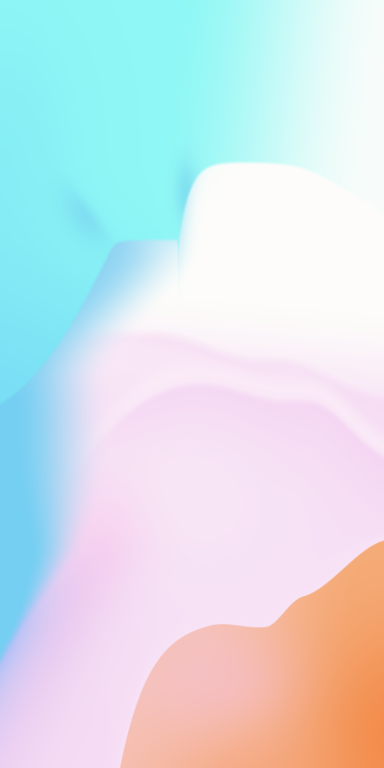
This background is drawn by a Shadertoy shader. Its source:

```glsl
// Smooth hinge: zero for negative d, a straight line for positive d
float hinge(float d, float softness) {
    return 0.5 * (d + sqrt(d * d + softness * softness));
}

// Soft round spot of light
float glow(vec2 p, vec2 center, vec2 radius) {
    vec2 d = (p - center) / radius;
    return exp(-dot(d, d));
}

// Heights of the wavy sheet edges, in canvas widths
float upperEdge(float x) {
    float slope = 0.953 + 0.6 * x + 2.9 * x * x;
    float shelf = slope - hinge(slope - 1.38, 0.035);
    float lobe = 1.585 - 0.2 * exp((0.464 - x) / 0.03) - 0.64 * hinge(x - 0.79, 0.063);
    return max(shelf, lobe);
}

float highFold(float x) {
    return 1.135 - 0.07 * smoothstep(0.4, 0.68, x) - 0.1 * smoothstep(0.72, 1.02, x)
         - pow(max(0.3 - x, 0.0), 2.0);
}

float lowFold(float x) {
    return 1.003 - 0.045 * smoothstep(0.52, 0.75, x) - 0.15 * smoothstep(0.8, 1.03, x)
         - 2.2 * pow(max(0.52 - x, 0.0), 2.0);
}

float orangeEdge(float x) {
    return 0.39 * (1.0 - exp((0.3125 - x) / 0.078)) - 0.02 * smoothstep(0.55, 0.68, x)
         + 0.075 * smoothstep(0.69, 0.79, x) + 0.15 * smoothstep(0.77, 1.02, x);
}

// Approximate distance below an edge, corrected for its slope
float below(float height, float nextHeight, float y) {
    float slope = (nextHeight - height) / 0.002;
    return (height - y) / sqrt(1.0 + slope * slope);
}

vec3 skyColor(vec2 p) {
    vec3 sky = mix(vec3(0.47, 0.87, 0.96), vec3(0.56, 0.97, 0.96),
                   smoothstep(0.9, 1.75, p.y + 0.5 * p.x));
    sky = mix(sky, vec3(0.5, 0.91, 0.96), 0.6 * glow(p, vec2(0.0, 1.6), vec2(0.2, 0.35)));

    // Pale light from the right
    float light = smoothstep(0.42, 1.0, p.x + 0.12 * (1.75 - p.y));
    sky = mix(sky, vec3(0.97, 0.99, 0.98), light);

    // Slanted crease and the shade beside the white lobe
    vec2 d = p - vec2(0.225, 1.44);
    vec2 along = vec2(0.6 * d.x - 0.8 * d.y, 0.8 * d.x + 0.6 * d.y);
    float crease = glow(along, vec2(0.0), vec2(0.085, along.y > 0.0 ? 0.022 : 0.05));
    sky = mix(sky, vec3(0.45, 0.79, 0.93), 0.45 * crease);
    return mix(sky, vec3(0.42, 0.79, 0.92), 0.5 * glow(p, vec2(0.485, 1.5), vec2(0.03, 0.08)));
}

vec3 sheetColor(vec2 p) {
    vec3 sheet = mix(vec3(0.965, 0.88, 0.96), vec3(0.992, 0.99, 0.98),
                     smoothstep(0.92, 1.3, p.y + 0.08 * p.x));

    // Two translucent pink folds
    float high = highFold(p.x) - p.y;
    float low = lowFold(p.x) - p.y;
    float fade = smoothstep(0.12, 0.42, p.x);
    sheet = mix(sheet, vec3(0.96, 0.84, 0.95),
                0.75 * fade * smoothstep(-0.015, 0.025, high) * exp(-max(high, 0.0) / 0.09));
    sheet = mix(sheet, vec3(0.985, 0.93, 0.97),
                0.7 * fade * glow(vec2(low), vec2(-0.025), vec2(0.045)));
    sheet = mix(sheet, vec3(0.955, 0.82, 0.95),
                0.8 * fade * smoothstep(-0.008, 0.018, low) * exp(-max(low, 0.0) / 0.14));
    sheet = mix(sheet, vec3(0.97, 0.91, 0.96), 0.7 * glow(p, vec2(0.48, 0.72), vec2(0.28, 0.22)));

    // Rosy ridge along the blue side
    float shore = 0.16 + 0.25 * smoothstep(1.0, 1.38, p.y) - 0.55 * hinge(0.57 - p.y, 0.05);
    float lower = 1.0 - smoothstep(0.5, 0.85, p.y);
    float ridge = exp(-pow((p.x - shore - 0.1) / 0.13, 2.0));
    sheet = mix(sheet, vec3(0.97, 0.79, 0.93), 0.8 * lower * ridge);
    sheet = mix(sheet, vec3(0.96, 0.84, 0.95), 0.5 * (1.0 - smoothstep(0.0, 0.5, p.y)));

    // Lavender rim, then blue that sharpens towards the bottom
    float rim = exp(-max(p.x - shore, 0.0) / 0.08) * (1.0 - smoothstep(0.3, 0.65, p.y));
    sheet = mix(sheet, vec3(0.62, 0.73, 0.97), 0.85 * rim);
    float width = mix(0.015, 0.13, smoothstep(0.3, 0.85, p.y));
    float blue = 1.0 - smoothstep(shore - width, shore + width, p.x);
    vec3 blueTone = mix(vec3(0.45, 0.81, 0.95), vec3(0.56, 0.83, 0.95), smoothstep(0.9, 1.3, p.y));
    return mix(sheet, blueTone, blue);
}

vec3 orangeColor(vec2 p) {
    vec3 tone = mix(vec3(0.96, 0.76, 0.72), vec3(0.96, 0.68, 0.48),
                    smoothstep(0.5, 0.95, p.x));
    tone = mix(tone, vec3(0.96, 0.75, 0.79), 0.7 * glow(p, vec2(0.58, 0.22), vec2(0.2, 0.13)));
    tone = mix(tone, vec3(0.96, 0.65, 0.48), 0.75 * glow(p, vec2(0.65, -0.03), vec2(0.26, 0.14)));
    return mix(tone, vec3(0.95, 0.53, 0.27), 0.9 * glow(p, vec2(1.05, 0.08), vec2(0.24, 0.3)));
}

void mainImage(out vec4 fragColor, in vec2 fragCoord) {
    vec2 p = fragCoord / iResolution.xy * vec2(1.0, 2.0);
    float pixel = 1.0 / iResolution.x;

    // Sky behind the pale sheet, with a cyan tint inside the lobe's edge
    float depth = below(upperEdge(p.x), upperEdge(p.x + 0.002), p.y);
    vec3 sheet = sheetColor(p);
    float tint = exp(-max(depth, 0.0) / 0.025) * glow(p, vec2(0.47, 1.42), vec2(0.09, 0.14));
    sheet = mix(sheet, vec3(0.68, 0.92, 0.97), 0.7 * tint);
    vec3 color = mix(skyColor(p), sheet, smoothstep(-pixel, 1.5 * pixel + 0.006, depth));

    // Orange sheet in front, with a light line above it
    float front = below(orangeEdge(p.x), orangeEdge(p.x + 0.002), p.y);
    color = mix(color, vec3(0.98, 0.91, 0.97), 0.5 * exp(-max(-front, 0.0) / 0.02));
    color = mix(color, orangeColor(p), smoothstep(-pixel, pixel, front));

    fragColor = vec4(color, 1.0);
}
```
